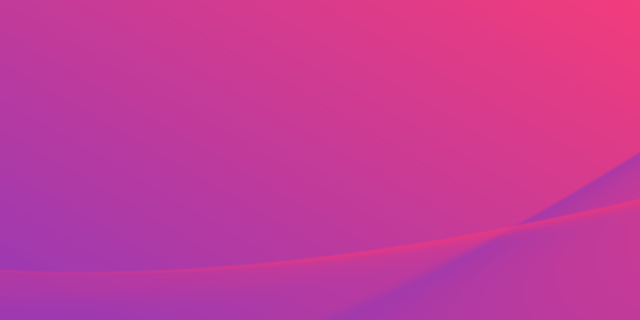
A Shadertoy shader for this background:

```glsl
// A diagonal violet to pink gradient crossed by two sweeping shapes:
// a dark violet fold rising to the right, and a glowing rose ribbon whose
// fine threads fan out below its upper edge. Both are height curves in x.

// Upper edge of the rose ribbon
float ribbonHeight(float x) {
    float d = x - 0.26;
    return 0.151 + d * d * (0.0935 - 0.0103 * d);
}

// Upper edge of the violet fold
float foldHeight(float x) {
    float d = x - 1.64;
    return 0.31 + d * (0.56 + 0.1 * d);
}

void mainImage(out vec4 fragColor, in vec2 fragCoord) {
    // x runs from 0 to 2, y from 0 to 1
    vec2 p = fragCoord / iResolution.xy * vec2(2.0, 1.0);
    float pixel = 1.0 / iResolution.y;

    vec3 violet = vec3(0.62, 0.225, 0.69);
    vec3 pink = vec3(0.95, 0.235, 0.485);
    vec3 shade = vec3(0.58, 0.22, 0.70);
    vec3 rose = vec3(0.93, 0.22, 0.50);

    // Background gradient
    float ramp = 0.29 * p.x + 0.5 * p.y - 0.08;
    vec3 color = mix(violet, pink, clamp(ramp, 0.0, 1.0));

    // Violet fold: crisp at the upper right, softer toward the lower left
    float foldDepth = foldHeight(p.x) - p.y;
    float softness = mix(0.03, 0.005, smoothstep(1.2, 1.7, p.x)) + pixel;
    float fold = smoothstep(-softness, softness, foldDepth);
    fold *= 0.12 + 0.58 * exp(-max(foldDepth, 0.0) / 0.11);
    color = mix(color, shade, fold);

    // Rose ribbon: a faint veil that narrows to the right
    float depth = ribbonHeight(p.x) - p.y;
    float width = mix(0.15, 0.06, smoothstep(0.0, 1.8, p.x));
    float across = depth / width;
    float inside = smoothstep(-pixel, 2.0 * pixel, depth);
    float veil = inside * (1.0 - smoothstep(0.1, 1.0, across));

    // Fine threads, faded out where they are too thin to resolve
    float threads = 0.5 + 0.5 * cos(6.2832 * 11.0 * across);
    threads = mix(0.5, threads, smoothstep(2.0, 5.0, width / 11.0 / pixel));
    color = mix(color, rose, veil * (0.19 + 0.06 * threads));

    // Bright upper edge, thicker and stronger to the right
    float glowWidth = mix(0.007, 0.019, smoothstep(0.2, 1.5, p.x));
    float glow = inside * exp(-pow(max(depth, 0.0) / glowWidth, 2.0));
    color = mix(color, rose, glow * mix(0.32, 0.7, smoothstep(0.1, 1.2, p.x)));

    fragColor = vec4(color, 1.0);
}
```
